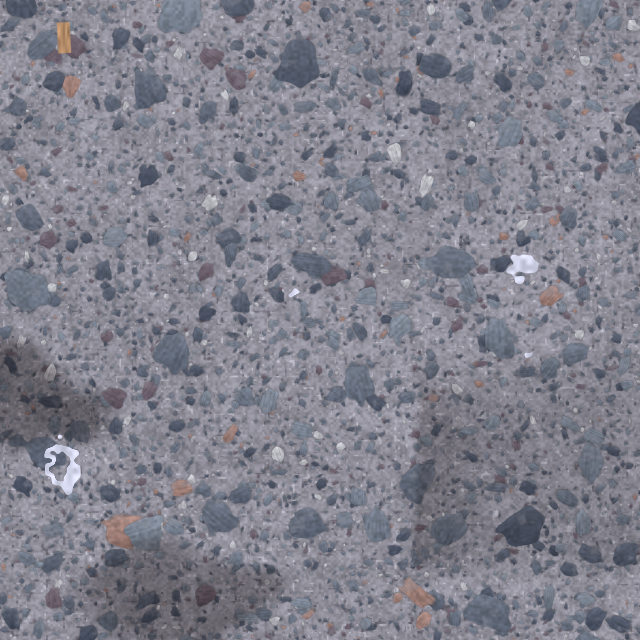
Write a three.js fragment shader that draws this texture.

```glsl
varying vec2 vUv;

const vec3 CEMENT = vec3(0.575, 0.570, 0.615);
const vec3 DAMP = vec3(0.70, 0.68, 0.68);
const vec3 DARK_SLATE = vec3(0.25, 0.28, 0.35);
const vec3 PALE_SLATE = vec3(0.47, 0.51, 0.57);
const vec3 PLUM = vec3(0.40, 0.35, 0.40);
const vec3 QUARTZ = vec3(0.72, 0.72, 0.75);
const vec3 RUST = vec3(0.60, 0.47, 0.44);
const vec3 PAPER = vec3(0.86, 0.87, 0.96);
const vec3 WOOD = vec3(0.72, 0.56, 0.42);
const float EDGE = 0.0013;
const float STONE_SIZE = 0.27;
const float GRAIN = 0.24;
const float MOTTLE = 0.20;

float hash(vec2 p) {
  return fract(sin(dot(p, vec2(127.1, 311.7))) * 43758.5453);
}

float noise(vec2 p) {
  vec2 i = floor(p), f = fract(p);
  f = f * f * (3.0 - 2.0 * f);
  return mix(mix(hash(i), hash(i + vec2(1.0, 0.0)), f.x),
             mix(hash(i + vec2(0.0, 1.0)), hash(i + 1.0), f.x), f.y);
}

float fbm(vec2 p) {
  float sum = 0.0, amp = 0.5;
  for (int i = 0; i < 5; i++) {
    sum += amp * noise(p);
    p = p * 2.03 + 17.3;
    amp *= 0.5;
  }
  return sum;
}

vec2 rotate(vec2 p, float a) {
  float c = cos(a), s = sin(a);
  return vec2(c * p.x + s * p.y, c * p.y - s * p.x);
}

float blob(vec2 p, vec2 centre, vec2 size) {
  return 1.0 - smoothstep(0.65, 1.15, length((p - centre) / size));
}

vec3 stoneColour(float kind, float tone) {
  vec3 c = mix(DARK_SLATE, PALE_SLATE, tone);
  c = mix(c, PLUM, step(0.84, kind));
  c = mix(c, RUST, step(0.91, kind));
  return mix(c, QUARTZ, step(0.935, kind));
}

// Worn stones scattered on a jittered grid
vec3 addStones(vec3 col, vec2 uv, float cells, float share, float seed) {
  vec2 p = uv * cells;
  for (int y = -1; y <= 1; y++) {
    for (int x = -1; x <= 1; x++) {
      vec2 id = floor(p) + vec2(float(x), float(y));
      vec2 key = id + seed;
      if (hash(key) > share) continue;
      vec2 centre = id + 0.15 + 0.7 * vec2(hash(key + 3.1), hash(key + 5.7));
      float size = STONE_SIZE * mix(0.6, 1.35, hash(key + 7.3));
      float aspect = mix(0.42, 0.92, hash(key + 9.9));
      vec2 q = rotate(p - centre, 6.2832 * hash(key + 11.2)) / size;
      q.y = q.y / aspect * (1.0 + 0.5 * (hash(key + 13.4) - 0.5) * q.x);

      // Rounded to blocky outline with uneven sides
      float power = mix(1.7, 3.0, hash(key + 15.8));
      vec2 a = pow(abs(q) + 0.0001, vec2(power));
      float r = pow(a.x + a.y, 1.0 / power);
      r *= 1.0 + 0.5 * (noise(q * 1.6 + key * 3.7) - 0.5);
      float d = (r - 1.0) * size * aspect / cells;

      float kind = hash(key + 18.6);
      float tone = hash(key + 21.3);
      vec3 stone = stoneColour(kind, tone);
      float bands = noise(vec2(q.x * 1.2, q.y * 6.0) + key);
      stone *= 0.86 + 0.16 * bands + 0.22 * (noise(uv * 210.0) - 0.5);
      stone += 0.045 * (p.y - centre.y) / size + 0.05;
      stone = mix(stone, CEMENT, 0.35 * smoothstep(0.5, 0.75, fbm(uv * 70.0 + seed)));

      col *= 1.0 - 0.16 * (1.0 - smoothstep(0.0, 0.004, d + 0.001));
      col = mix(col, stone, 1.0 - smoothstep(-EDGE, EDGE, d));
    }
  }
  return col;
}

// Crumpled white scraps and one splinter
vec3 addLitter(vec3 col, vec2 uv) {
  vec2 w = uv + 0.022 * (vec2(noise(uv * 75.0), noise(uv * 75.0 + 31.0)) - 0.5);
  float d = abs(length((w - vec2(0.096, 0.270)) / vec2(0.65, 1.0)) - 0.032) - 0.009;
  d = min(d, length(w - vec2(0.458, 0.549)) - 0.010);
  d = min(d, length((w - vec2(0.816, 0.582)) / vec2(1.0, 0.9)) - 0.022);
  d = min(d, length(w - vec2(0.828, 0.444)) - 0.008);
  vec3 paper = PAPER * (0.84 + 0.25 * noise(uv * 110.0));
  col = mix(col, paper, 1.0 - smoothstep(-EDGE, EDGE, d));

  vec2 q = abs(rotate(uv - vec2(0.100, 0.941), 0.05)) - vec2(0.010, 0.024);
  vec3 wood = WOOD * (0.8 + 0.35 * noise(uv * vec2(300.0, 60.0)));
  return mix(col, wood, 1.0 - smoothstep(-EDGE, EDGE, max(q.x, q.y)));
}

void main() {
  vec2 uv = vUv;

  // Gritty cement
  float grain = 0.6 * noise(uv * 260.0) + 0.4 * noise(uv * 120.0 + 9.0) - 0.5;
  vec3 col = CEMENT * (1.0 + GRAIN * 1.5 * grain + MOTTLE * (fbm(uv * 14.0) - 0.48));
  col += 0.12 * smoothstep(0.80, 0.95, noise(uv * 170.0 + 40.0));
  col -= 0.13 * smoothstep(0.80, 0.95, noise(uv * 150.0 + 80.0));

  // Stones from fine to coarse
  col = addStones(col, uv, 83.0, 0.42, 11.0);
  col = addStones(col, uv, 39.0, 0.50, 137.0);
  col = addStones(col, uv, 20.0, 0.48, 271.0);
  col = addStones(col, uv, 9.5, 0.36, 419.0);

  // Damp patches and the worn step beside them
  vec2 w = uv + 0.16 * (vec2(fbm(uv * 7.0), fbm(uv * 7.0 + 50.0)) - 0.48);
  float damp = blob(w, vec2(0.03, 0.38), vec2(0.16, 0.10));
  damp = max(damp, 0.85 * blob(w, vec2(0.27, 0.07), vec2(0.17, 0.09)));
  float side = uv.x - 0.645 - 0.035 * (fbm(uv * 9.0) - 0.5) - 0.06 * (uv.y - 0.25);
  float lower = smoothstep(0.08, 0.14, uv.y) * (1.0 - smoothstep(0.34, 0.48, uv.y));
  float step1 = smoothstep(-0.006, 0.012, side) * lower;
  damp = max(damp, step1 * (0.30 + 0.5 * exp(-max(side, 0.0) * 14.0)));
  col *= mix(vec3(1.0), DAMP, damp);

  col = addLitter(col, uv);
  gl_FragColor = vec4(clamp(col, 0.0, 1.0), 1.0);
}
```
